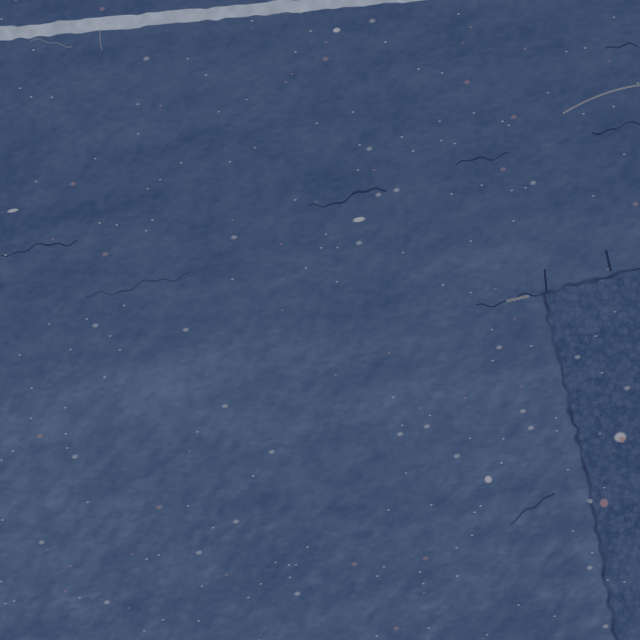
Give the GLSL for this texture, as a three.js fragment shader.

```glsl
// Worn blue-grey asphalt with a painted stripe, a rough patch, cracks and loose grit.
varying vec2 vUv;

const vec3 TAR = vec3(0.185, 0.255, 0.385);
const vec3 DUST = vec3(0.375, 0.435, 0.545);
const vec3 PAINT = vec3(0.59, 0.615, 0.665);
const vec3 CRACK = vec3(0.13, 0.17, 0.28);
const vec3 STRAW = vec3(0.50, 0.49, 0.51);
const vec3 STONE = vec3(0.64, 0.64, 0.65);
const vec3 CLAY = vec3(0.56, 0.44, 0.47);
const float SOFT = 0.0013;          // edge smoothing
const float STRIPE_SLOPE = 0.0945;
const float GRAIN_AMOUNT = 0.30;
const float STREAK_AMOUNT = 0.34;

float hash(vec2 p) {
  vec3 q = fract(p.xyx * vec3(0.1031, 0.1030, 0.0973));
  q += dot(q, q.yzx + 33.33);
  return fract((q.x + q.y) * q.z);
}

float noise(vec2 p) {
  vec2 i = floor(p), f = fract(p);
  f = f * f * (3.0 - 2.0 * f);
  return mix(mix(hash(i), hash(i + vec2(1, 0)), f.x),
             mix(hash(i + vec2(0, 1)), hash(i + vec2(1, 1)), f.x), f.y);
}

float fbm(vec2 p) {
  float sum = 0.0, amp = 0.5;
  for (int i = 0; i < 4; i++) {
    sum += amp * noise(p);
    p = mat2(1.6, 1.2, -1.2, 1.6) * p + 7.3;
    amp *= 0.5;
  }
  return sum;
}

// Cellular noise: distance to the nearest point, and that point's random value
vec2 cells(vec2 p) {
  vec2 i = floor(p), best = vec2(9.0, 0.0);
  for (int y = -1; y <= 1; y++)
    for (int x = -1; x <= 1; x++) {
      vec2 c = i + vec2(x, y);
      vec2 site = c + vec2(hash(c), hash(c + 51.7));
      float d = length(p - site);
      if (d < best.x) best = vec2(d, hash(c + 19.1));
    }
  return best;
}

vec2 tilt(vec2 p, float a) {
  return vec2(cos(a) * p.x + sin(a) * p.y, cos(a) * p.y - sin(a) * p.x);
}

float blob(vec2 p, vec2 centre, vec2 size) {
  vec2 d = tilt(p - centre, 0.15) / size;
  return exp(-dot(d, d));
}

// Thin line from a to b that fades with wear
float line(vec2 p, vec2 a, vec2 b, float width) {
  vec2 d = b - a;
  float t = clamp(dot(p - a, d) / dot(d, d), 0.0, 1.0);
  return 1.0 - smoothstep(width, width + SOFT, length(p - a - d * t));
}

float pebble(vec2 p, vec2 centre, vec2 size) {
  return 1.0 - smoothstep(0.6, 1.25, length(tilt(p - centre, 0.2) / size));
}

void main() {
  vec2 p = vUv;
  float near = 1.0 - p.y;

  // Broad wear: dusty foreground, darker far lane
  float tone = 0.27 + 0.15 * smoothstep(0.25, 0.75, near);
  tone += 0.09 * blob(p, vec2(0.20, 0.83), vec2(0.24, 0.06));
  tone += 0.17 * blob(p, vec2(0.28, 0.40), vec2(0.17, 0.055));
  tone += 0.14 * blob(p, vec2(0.73, 0.40), vec2(0.13, 0.10));
  tone += 0.10 * blob(p, vec2(0.82, 0.60), vec2(0.22, 0.06));
  tone += 0.10 * blob(p, vec2(0.05, 0.25), vec2(0.14, 0.12));
  tone -= 0.07 * blob(p, vec2(0.30, 0.69), vec2(0.40, 0.035));
  tone -= 0.06 * blob(p, vec2(0.50, 0.17), vec2(0.16, 0.10));

  // Long streaks and diagonal scuffs, then fine grain
  vec2 along = tilt(p, 0.20), across = tilt(p, 0.85);
  float streak = fbm(along * vec2(9.0, 30.0)) - 0.47;
  float scuff = fbm(across * vec2(34.0, 80.0)) - 0.47;
  tone += STREAK_AMOUNT * streak + (0.12 + 0.30 * near) * scuff;
  tone += GRAIN_AMOUNT * (fbm(along * vec2(90.0, 170.0)) - 0.47);
  tone += 0.16 * smoothstep(0.58, 0.80, fbm(along * vec2(24.0, 50.0) + 40.0)) * near;

  // Coarse patch at the right with a ragged seam
  float rag = 0.010 * (noise(p * 70.0) - 0.5);
  float side = p.x - (0.961 - 0.15 * p.y - 0.11 * p.y * p.y) + rag;
  float top = 0.542 + 0.25 * (p.x - 0.846) - p.y + rag;
  float inset = min(side, top);
  float patchMask = smoothstep(-0.002, 0.003, inset);
  vec2 gravel = cells(p * 115.0);
  float rough = 0.20 + 0.30 * (gravel.y - 0.5) + 0.28 * (0.45 - gravel.x);
  tone = mix(tone, rough + 0.25 * streak, patchMask * 0.85);
  tone += 0.13 * exp(-pow((side + 0.014) / 0.014, 2.0)) * step(p.y, 0.54) * noise(p * 55.0);
  vec3 color = mix(TAR, DUST, clamp(tone, 0.0, 1.25));
  float seam = 1.0 - smoothstep(0.001, 0.005, abs(inset));
  color = mix(color, CRACK, seam * (0.2 + 0.6 * noise(p * 48.0)));

  // Painted stripe
  float stripeY = p.y - STRIPE_SLOPE * p.x + 0.004 * (noise(p * 65.0) - 0.5);
  float stripe = smoothstep(0.9355, 0.9385, stripeY) * (1.0 - smoothstep(0.956, 0.959, stripeY));
  color = mix(color, PAINT + 0.10 * (fbm(p * 80.0) - 0.47), stripe * 0.95);

  // Cracks share one wavy warp
  vec2 w = p + 0.004 * vec2(sin(p.y * 90.0), sin(p.x * 75.0) + 0.5 * sin(p.x * 190.0));
  float crack = line(w, vec2(0.0, 0.603), vec2(0.118, 0.625), 0.0006);
  crack = max(crack, line(w, vec2(0.48, 0.674), vec2(0.605, 0.708), 0.0009));
  crack = max(crack, line(w, vec2(0.71, 0.742), vec2(0.79, 0.762), 0.0006));
  crack = max(crack, 0.6 * line(w, vec2(0.13, 0.534), vec2(0.30, 0.573), 0.0006));
  crack = max(crack, line(w, vec2(0.93, 0.794), vec2(1.0, 0.807), 0.0008));
  crack = max(crack, line(w, vec2(0.797, 0.182), vec2(0.87, 0.234), 0.0008));
  crack = max(crack, line(w, vec2(0.745, 0.521), vec2(0.846, 0.542), 0.0006));
  crack = max(crack, 0.8 * line(w, vec2(0.95, 0.928), vec2(1.0, 0.926), 0.001));
  color = mix(color, CRACK, crack * (0.35 + 0.5 * noise(p * 40.0)));
  float twig = max(line(p, vec2(0.947, 0.608), vec2(0.954, 0.578), 0.0014),
                   line(p, vec2(0.851, 0.578), vec2(0.854, 0.545), 0.0010));
  color = mix(color, CRACK, twig * 0.85);

  // Dry stalks: one arc and short stems
  float s = clamp((p.x - 0.88) / 0.12, 0.0, 1.0);
  float arc = abs(p.y - 0.823 - 0.072 * s + 0.028 * s * s);
  float stalk = (1.0 - smoothstep(0.0009, 0.0025, arc)) * step(0.88, p.x);
  stalk = max(stalk, 0.6 * line(w, vec2(0.153, 0.948), vec2(0.163, 0.919), 0.0008));
  stalk = max(stalk, 0.5 * line(w, vec2(0.05, 0.934), vec2(0.115, 0.932), 0.0006));
  stalk = max(stalk, line(p, vec2(0.793, 0.530), vec2(0.825, 0.537), 0.0018));
  color = mix(color, STRAW, stalk * 0.75);

  // Scattered grit in two sizes
  for (int i = 0; i < 2; i++) {
    float scale = 24.0 + 26.0 * float(i);
    vec2 grit = cells(along * vec2(0.8, 1.2) * scale + 13.0 * float(i));
    float chosen = step(0.93, grit.y);
    float dot_ = 1.0 - smoothstep(0.04, 0.13, grit.x);
    color = mix(color, mix(STONE, CLAY, step(0.985, grit.y)), dot_ * chosen * 0.55);
  }

  // Larger loose stones
  float pale = pebble(p, vec2(0.561, 0.657), vec2(0.010, 0.004));
  pale = max(pale, pebble(p, vec2(0.526, 0.953), vec2(0.006, 0.004)));
  pale = max(pale, pebble(p, vec2(0.763, 0.251), vec2(0.006, 0.006)));
  pale = max(pale, pebble(p, vec2(0.969, 0.317), vec2(0.010, 0.008)));
  pale = max(pale, pebble(p, vec2(0.020, 0.671), vec2(0.009, 0.003)));
  color = mix(color, STONE, pale * 0.85);
  float red = max(pebble(p, vec2(0.972, 0.313), vec2(0.005)), pebble(p, vec2(0.944, 0.214), vec2(0.007)));
  color = mix(color, CLAY, red * 0.8);
  gl_FragColor = vec4(color, 1.0);
}
```
